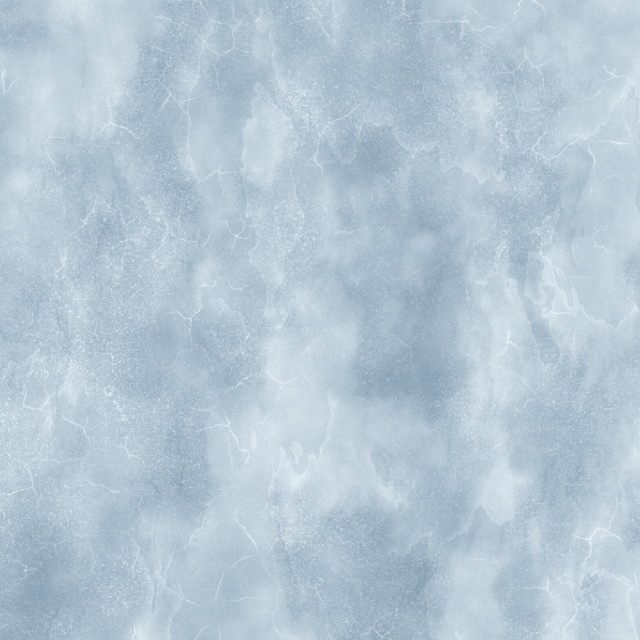
Reproduce this texture procedurally as a WebGL 2 fragment shader.

```glsl
#version 300 es
precision highp float;

#define DEEP vec3(0.565, 0.655, 0.725)
#define PALE vec3(0.855, 0.905, 0.935)
#define STRETCH vec2(6.6, 2.7)
#define WARP vec2(0.14, 0.16)
#define HAZE 0.85
#define PLUME 0.27
#define WISP 0.22
#define SHADOW 0.20
#define CRACK 0.36
#define CRACK_WIDTH 0.0005
#define GRAIN 0.36
#define GRAIN_SCALE 430.0

uniform vec2 u_resolution;
out vec4 fragColor;

vec2 hash2(vec2 p) {
    vec3 q = fract(p.xyx * vec3(0.1031, 0.1030, 0.0973));
    q += dot(q, q.yzx + 33.33);
    return fract((q.xx + q.yz) * q.zy);
}

float noise(vec2 p) {
    vec2 cell = floor(p), f = p - cell;
    vec2 w = f * f * f * (f * (f * 6.0 - 15.0) + 10.0);
    float low = mix(hash2(cell).x, hash2(cell + vec2(1, 0)).x, w.x);
    float high = mix(hash2(cell + vec2(0, 1)).x, hash2(cell + vec2(1, 1)).x, w.x);
    return mix(low, high, w.y);
}

float fbm(vec2 p) {
    const mat2 turn = mat2(0.96, 0.28, -0.28, 0.96);
    float sum = 0.0, amplitude = 0.5;
    for (int i = 0; i < 6; i++) {
        sum += amplitude * noise(p);
        p = turn * p * 2.03 + 17.3;
        amplitude *= 0.5;
    }
    return sum / 0.984;
}

// Distance to the nearest border between jittered cells
float borderDistance(vec2 p) {
    vec2 cell = floor(p), f = p - cell, nearest = vec2(0);
    float best = 8.0, border = 8.0;
    for (int y = -1; y <= 1; y++)
    for (int x = -1; x <= 1; x++) {
        vec2 g = vec2(x, y), site = g + hash2(cell + g) - f;
        float d = dot(site, site);
        if (d < best) { best = d; nearest = site; }
    }
    for (int y = -2; y <= 2; y++)
    for (int x = -2; x <= 2; x++) {
        vec2 g = vec2(x, y), site = g + hash2(cell + g) - f;
        vec2 gap = site - nearest;
        if (dot(gap, gap) > 0.0001)
            border = min(border, dot(0.5 * (site + nearest), normalize(gap)));
    }
    return border;
}

// Thin fracture lines that fade in and out in patches
float cracks(vec2 uv, float scale, float seed, float pixel) {
    vec2 jag = vec2(fbm(uv * 20.0 + seed), fbm(uv * 20.0 + seed + 41.0)) - 0.5;
    float d = borderDistance(uv * scale + jag * 0.5 + seed) / scale;
    float line = 1.0 - smoothstep(CRACK_WIDTH - 0.5 * pixel, CRACK_WIDTH + pixel, d);
    float glow = 0.12 * exp(-d * 300.0);
    float patches = smoothstep(0.47, 0.63, fbm(uv * 6.0 + seed * 3.0));
    return (line + glow) * patches * smoothstep(0.2, 0.9, noise(uv * 24.0 + seed)) * 1.3;
}

// Ragged contour, crisp on one side and feathered on the other
float feather(float d, float falloff, float pixel) {
    return smoothstep(-0.006 - pixel, 0.004 + pixel, d) * exp(-max(d, 0.0) * falloff);
}

void main() {
    vec2 uv = gl_FragCoord.xy / u_resolution.y;
    float pixel = 1.0 / u_resolution.y;

    // Upright drifting clouds with ragged plumes
    vec2 warp = vec2(fbm(uv * 4.0 + 3.0), fbm(uv * 4.0 + 37.0)) - 0.5;
    vec2 flow = (uv + warp * WARP) * STRETCH;
    float haze = fbm(flow) - 0.5;
    float mottle = fbm(uv * 17.0 + 7.0) - 0.5;
    float plume = smoothstep(0.51, 0.62, fbm(flow * 0.8 + 19.0) + 0.08 * mottle);
    float tone = 0.48 + HAZE * haze + PLUME * (plume - 0.35) + 0.5 * mottle;

    // Bright wisps and dark seams
    float ridge = fbm(flow * 1.15 + 53.0) - 0.5;
    float seam = fbm(flow * 1.0 + 91.0) - 0.47;
    float wispMask = smoothstep(0.45, 0.60, fbm(uv * 4.5 + 67.0));
    float seamMask = smoothstep(0.46, 0.62, fbm(uv * 4.5 + 113.0));
    tone += WISP * wispMask * (feather(ridge, 26.0, pixel) + 0.35 * exp(-abs(ridge) * 200.0));
    tone -= SHADOW * seamMask * feather(seam, 38.0, pixel);

    // Fractures at two sizes
    tone += CRACK * cracks(uv, 8.0, 5.0, pixel);
    tone += CRACK * 0.75 * cracks(uv, 14.0, 23.0, pixel);

    // Frosty grain, weaker inside the smooth plumes
    float fine = noise(uv * GRAIN_SCALE) - 0.5;
    float coarse = noise(uv * GRAIN_SCALE * 0.47 + 83.0) - 0.5;
    float speck = smoothstep(0.70, 0.96, noise(uv * GRAIN_SCALE * 0.83 + 29.0));
    float frost = (1.0 - 0.6 * plume) * (0.5 + noise(uv * 11.0 + 71.0));
    tone += GRAIN * frost * (0.55 * fine + 0.2 * coarse + 0.6 * speck);

    fragColor = vec4(mix(DEEP, PALE, clamp(tone, -0.1, 1.15)), 1.0);
}
```
